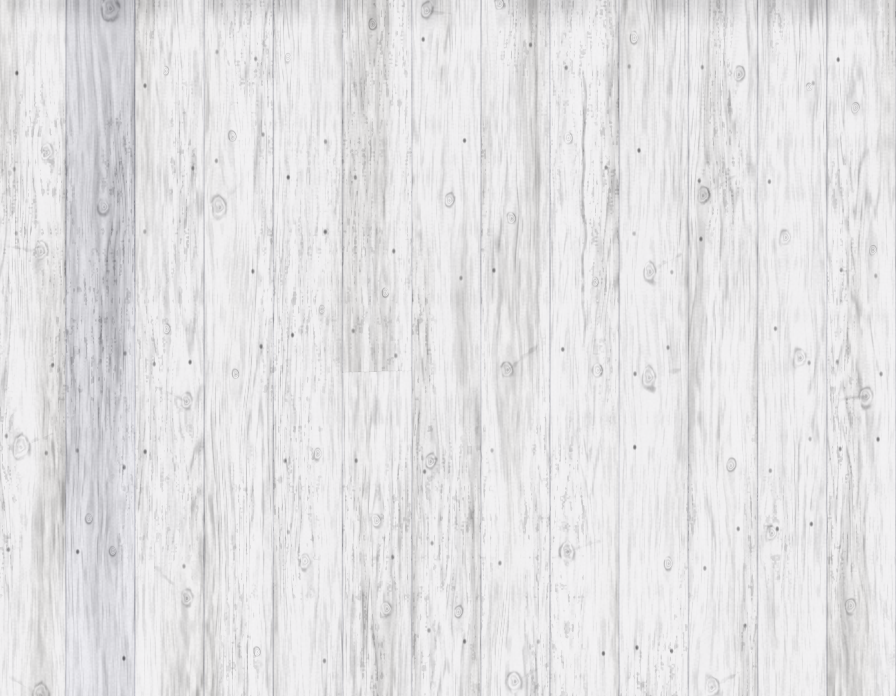
This texture is drawn by a WebGL 1 fragment shader. Its source:

```glsl
precision highp float;
uniform vec2 u_resolution;

float hash(vec2 p) {
  return fract(sin(dot(p, vec2(127.1, 311.7))) * 43758.5453);
}

float noise(vec2 p) {
  vec2 i = floor(p), f = fract(p);
  f = f * f * (3.0 - 2.0 * f);
  return mix(mix(hash(i), hash(i + vec2(1, 0)), f.x),
             mix(hash(i + vec2(0, 1)), hash(i + vec2(1, 1)), f.x), f.y);
}

float fbm(vec2 p) {
  float sum = 0.0, amp = 0.533;
  for (int i = 0; i < 4; i++) {
    sum += amp * noise(p);
    p = p * 2.03 + 11.7;
    amp *= 0.5;
  }
  return sum;
}

float segmentDistance(vec2 p, vec2 along) {
  return length(p - along * clamp(dot(p, along) / dot(along, along), 0.0, 1.0));
}

void main() {
  // One unit is one plank width
  float px = 12.95 / u_resolution.x;
  vec2 q = gl_FragCoord.xy * px + vec2(0.05, 0.0);
  float top = u_resolution.y * px;
  float plank = floor(q.x);
  vec2 f = vec2(fract(q.x), q.y);
  float y = f.y;

  // One plank is made of two boards that meet in a butt joint
  float jointed = 1.0 - step(0.5, abs(plank - 5.0));
  float jointY = 4.69 + 0.03 * (f.x - 0.5);
  float board = plank + 0.5 * jointed * step(y, jointY);
  float seed = board * 7.31 + 3.0;

  // Knots bend the grain around themselves
  float grainX = f.x + 0.08 * (noise(vec2(seed, y * 0.5)) - 0.5);
  float knotDark = 0.0, knotMask = 0.0;
  for (int i = 0; i < 4; i++) {
    vec2 key = vec2(board + 2.0, float(i) + 0.5);
    float chance = hash(key + 31.0);
    vec2 center = vec2(0.2 + 0.6 * hash(key), (float(i) + hash(key + 9.0)) * 2.52);
    float radius = mix(0.05, 0.14, chance * chance);
    vec2 d = (f - center) * vec2(1.0, 0.7);
    float wobble = 0.75 + 0.5 * noise(d * 9.0 + seed + 0.5);
    float r = length(d) * wobble / radius;
    grainX -= d.x * 0.7 * exp(-dot(d * vec2(1.0, 0.2), d) / (radius * radius * 5.0));
    float inside = 1.0 - smoothstep(0.7, 1.2, r);
    float rings = 0.5 + 0.5 * sin(r * 13.0 + 5.0 * noise(d * 25.0));
    float rim = exp(-pow((r - 0.9) * 5.0, 2.0)) * smoothstep(0.25, 0.8, noise(d * 14.0 + seed + 8.0));
    knotDark += inside * 0.07 * rings + 0.15 * rim + 0.13 * exp(-r * r * 9.0) * hash(key + 5.0);
    knotMask = max(knotMask, inside);

    // A few knots trail a ragged branch scar
    vec2 branch = vec2(sign(0.5 - center.x) * 0.45, 0.7 * hash(key + 17.0) - 0.1);
    float scar = segmentDistance(f - center, branch) + 0.07 * noise(q * 14.0);
    knotDark += step(0.7, chance) * 0.12 * noise(q * 6.0) * (1.0 - smoothstep(0.02, 0.07, scar));
  }

  // Growth lines: contours of a long stretched field, plus fine fibres
  float field = fbm(vec2(grainX * 1.25 + seed, y * 0.075));
  float lines = pow(0.5 + 0.5 * sin(field * 125.0 + 30.0 * grainX), 4.0);
  float lineAmount = smoothstep(0.35, 0.8, noise(vec2(grainX * 2.5 + seed, y * 0.3 + 40.0)));
  float fibre = noise(vec2(grainX * 20.0 + seed * 5.0, y * 0.8));
  float hair = noise(vec2(grainX * 44.0 + seed * 9.0, y * 4.0));
  float stain = smoothstep(0.42, 0.85, fbm(vec2(grainX * 2.6 + seed, y * 0.2 + 70.0)));
  float breakup = noise(q * vec2(30.0, 5.0));

  float shade = 0.975 - 0.025 * noise(vec2(seed * 1.7, y * 0.25));
  shade -= (1.0 - knotMask) * lines * (0.015 + 0.1 * lineAmount) * smoothstep(0.1, 0.8, breakup);
  shade -= 0.045 * smoothstep(0.45, 0.95, fibre) + 0.06 * smoothstep(0.35, 1.0, hair);
  shade -= stain * (0.085 + 0.07 * (fibre - 0.5) + 0.07 * (breakup - 0.5));
  shade -= min(knotDark, 0.2);

  // Sparse worn streaks, grit and the weathered top edge
  float worn = smoothstep(0.45, 0.8, noise(vec2(f.x * 2.0 + seed, y * 0.4 + 20.0)));
  float streak = noise(vec2(grainX * 38.0 + seed, y * 7.0)) * (0.6 + 0.5 * noise(q * 35.0));
  shade -= 0.11 * worn * smoothstep(0.5, 0.85, streak);
  shade -= 0.03 * (noise(q * 38.0) - 0.5);
  shade -= 0.12 * smoothstep(top - 0.5, top, y) * noise(q * vec2(3.5, 1.5));

  // The greyest plank
  float grey = 1.0 - step(0.5, abs(plank - 1.0));
  shade -= grey * (0.04 + 0.05 * smoothstep(3.0, 8.0, y) * (0.5 + fibre));

  // A long drying crack
  float cracked = 1.0 - step(0.5, abs(plank - 8.0));
  float crackX = abs(f.x - 0.5 - 0.06 * (noise(vec2(y * 3.0, 8.0)) - 0.5));
  float crackSpan = smoothstep(4.6, 6.2, y) * (1.0 - smoothstep(8.8, 9.1, y));
  shade -= 0.25 * cracked * crackSpan * (0.3 + 0.7 * noise(q * 9.0))
         * (1.0 - smoothstep(0.005, 0.02 + px, crackX));

  // Small nail holes, some missing
  float nailRow = floor(y / 1.4);
  for (int i = 0; i < 2; i++) {
    vec2 key = vec2(plank + 20.0, nailRow * 2.0 + float(i));
    vec2 nail = vec2(0.22 + 0.56 * float(i) + 0.16 * (hash(key) - 0.5),
                     (nailRow + 0.3 + 0.5 * hash(key + 3.0)) * 1.4);
    float d = length((f - nail) * vec2(1.0, 0.7));
    float strength = step(0.55, hash(key + 7.0)) * (0.2 + 0.25 * hash(key + 5.0));
    shade -= strength * (1.0 - smoothstep(0.005, 0.022 + px, d));
  }

  // Seams between planks, and the pale butt joint
  float edge = min(f.x, 1.0 - f.x);
  float seam = 1.0 - smoothstep(0.004, 0.006 + px, edge);
  shade -= 0.01 * (1.0 - smoothstep(0.0, 0.08, edge));
  float joint = jointed * (1.0 - smoothstep(0.002, 0.004 + px, abs(y - jointY)));
  shade -= seam * (0.06 + 0.1 * noise(vec2(floor(q.x + 0.5) * 5.0, y * 0.8))) + 0.03 * joint;

  // Whitewash tint: neutral greys, bluish seams, slightly warm stains
  shade = clamp(min(shade, 0.935 + 0.4 * (shade - 0.935)), 0.35, 0.96);
  vec3 cool = vec3(0.001, -0.002, 0.003) + vec3(-0.004, -0.002, 0.012) * (grey + seam);
  vec3 warm = vec3(0.003, 0.001, -0.007) * stain * (1.0 - grey);
  gl_FragColor = vec4(vec3(shade) + cool + warm, 1.0);
}
```
